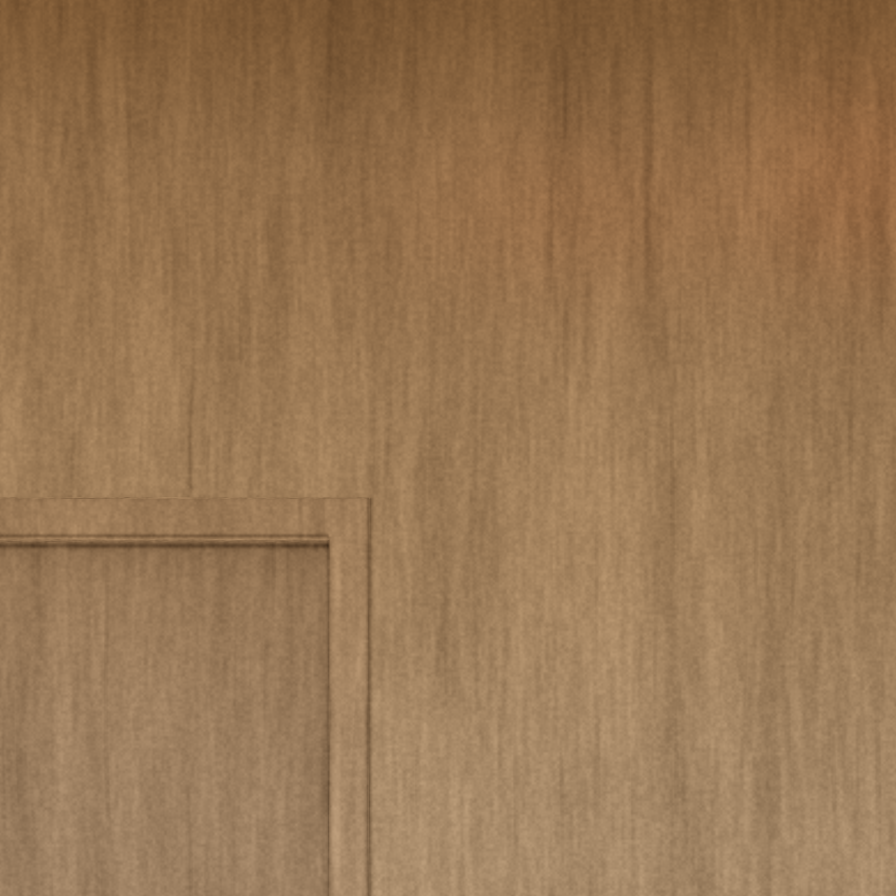
Reproduce this texture procedurally as a WebGL 1 fragment shader.

```glsl
precision highp float;
uniform vec2 u_resolution;

const vec3 TOP_COLOR = vec3(0.480, 0.340, 0.200);
const vec3 UPPER_COLOR = vec3(0.570, 0.430, 0.285);
const vec3 MIDDLE_COLOR = vec3(0.622, 0.490, 0.345);
const vec3 BOTTOM_COLOR = vec3(0.655, 0.540, 0.410);
const vec3 RED_TINT = vec3(0.035, -0.006, -0.014);
const vec3 FRAME_TINT = vec3(0.980, 0.970, 0.970);
const vec3 PANEL_TINT = vec3(0.970, 0.970, 0.975);
const vec3 STAIN_WARMTH = vec3(0.88, 1.0, 1.18);
const vec2 FRAME_CORNER = vec2(0.412, 0.444);
const vec2 PANEL_CORNER = vec2(0.367, 0.397);
const float EDGE_SOFTNESS = 0.0015;
const float GRAIN_STRENGTH = 0.28;
const float FIBRE_STRENGTH = 0.075;
const float SPECKLE_STRENGTH = 0.15;

float hash(vec2 p) {
  vec3 q = fract(vec3(p.xyx) * 0.1031);
  q += dot(q, q.yzx + 33.33);
  return fract((q.x + q.y) * q.z);
}

float noise(vec2 p) {
  vec2 cell = floor(p);
  vec2 f = fract(p);
  f = f * f * (3.0 - 2.0 * f);
  float low = mix(hash(cell), hash(cell + vec2(1.0, 0.0)), f.x);
  float high = mix(hash(cell + vec2(0.0, 1.0)), hash(cell + vec2(1.0)), f.x);
  return mix(low, high, f.y);
}

float bell(float x, float width) {
  float t = x / width;
  return exp(-t * t);
}

float patchAt(vec2 p, vec2 center, vec2 size) {
  vec2 d = (p - center) / size;
  return exp(-dot(d, d));
}

// Signed distance to the corner of a block filling the lower left.
float cornerDistance(vec2 p, vec2 corner) {
  vec2 d = p - corner;
  return min(max(d.x, d.y), 0.0) + length(max(d, 0.0));
}

float inside(float distanceToEdge) {
  return 1.0 - smoothstep(-EDGE_SOFTNESS, EDGE_SOFTNESS, distanceToEdge);
}

// Long vertical fibres, from broad bands to thin pores.
float grain(vec2 p) {
  p.x += 0.010 * (noise(p * vec2(8.0, 5.0)) - 0.5);
  float sum = 0.0;
  float weight = 0.25;
  vec2 scale = vec2(17.0, 2.2);
  for (int i = 0; i < 5; i++) {
    sum += weight * (noise(p * scale + float(i) * 19.7) - 0.5);
    scale *= vec2(1.95, 1.7);
    weight *= 0.92;
  }
  float pores = noise(p * vec2(120.0, 8.0) + 71.0);
  return sum - 0.18 * smoothstep(0.68, 0.95, pores);
}

vec3 baseColor(vec2 p) {
  vec3 color = mix(BOTTOM_COLOR, MIDDLE_COLOR, smoothstep(0.0, 0.50, p.y));
  color = mix(color, UPPER_COLOR, smoothstep(0.42, 0.82, p.y));
  color = mix(color, TOP_COLOR, smoothstep(0.78, 1.03, p.y));
  float red = patchAt(p, vec2(0.97, 0.80), vec2(0.14, 0.13));
  red += 0.55 * patchAt(p, vec2(0.64, 0.77), vec2(0.19, 0.11));
  return color + RED_TINT * red;
}

// Broad stains and pale bands across the boards.
float stains(vec2 p) {
  p.x += 0.010 * (noise(p * vec2(9.0, 8.0)) - 0.5);
  float tone = -0.10 * patchAt(p, vec2(0.09, 0.83), vec2(0.018, 0.09));
  tone -= 0.08 * patchAt(p, vec2(0.385, 0.86), vec2(0.022, 0.17));
  tone -= 0.10 * patchAt(p, vec2(0.625, 0.89), vec2(0.030, 0.11));
  tone -= 0.12 * patchAt(p, vec2(0.722, 0.78), vec2(0.006, 0.20));
  tone -= 0.12 * patchAt(p, vec2(0.985, 0.82), vec2(0.012, 0.18));
  tone -= 0.05 * patchAt(p, vec2(0.500, 0.36), vec2(0.040, 0.12));
  tone -= 0.06 * patchAt(p, vec2(0.860, 0.22), vec2(0.015, 0.20));
  tone -= 0.05 * patchAt(p, vec2(0.755, 0.36), vec2(0.022, 0.24));
  tone += 0.06 * patchAt(p, vec2(0.190, 0.56), vec2(0.026, 0.13));
  tone += 0.05 * patchAt(p, vec2(0.660, 0.30), vec2(0.035, 0.28));
  tone += 0.04 * patchAt(p, vec2(0.810, 0.28), vec2(0.024, 0.34));
  float seam = smoothstep(0.44, 0.46, p.y) * (1.0 - smoothstep(0.48, 0.66, p.y));
  return tone - 0.13 * bell(p.x - 0.213, 0.0025) * seam;
}

// Arched growth lines around a tapering heart.
float arches(vec2 p, vec2 foot, float width) {
  vec2 d = p - foot;
  float rings = sin(34.0 * (d.y + abs(d.x) * 9.0 + 0.06 * noise(p * 24.0)));
  return 0.032 * rings * bell(d.x, width) * bell(d.y - 0.10, 0.13);
}

void main() {
  vec2 p = gl_FragCoord.xy / u_resolution;
  float frame = inside(cornerDistance(p, FRAME_CORNER));
  float panel = inside(cornerDistance(p, PANEL_CORNER));

  // Each part is cut from a different stretch of wood.
  vec2 woodPoint = p + vec2(3.17, 1.3) * frame + vec2(2.41, 2.7) * panel;
  float tone = 1.0 + GRAIN_STRENGTH * grain(woodPoint);
  tone += stains(p) * (1.0 - frame);
  tone += arches(p, vec2(0.865, 0.02), 0.045);
  tone += arches(p, vec2(0.090, 0.72), 0.035);
  tone += arches(p, vec2(0.510, 0.17), 0.035) * (1.0 - frame);

  // Outer edge of the frame.
  float below = inside(p.y - FRAME_CORNER.y);
  float leftOf = inside(p.x - FRAME_CORNER.x);
  tone -= 0.27 * bell(p.x - FRAME_CORNER.x, 0.0030) * below;
  tone += 0.05 * bell(p.x - 0.421, 0.005) * below;
  tone += 0.05 * bell(p.x - 0.402, 0.005) * below;
  tone -= 0.04 * bell(p.y - FRAME_CORNER.y, 0.0030) * leftOf;

  // Stepped moulding and recessed shadow.
  float rail = inside(p.x - PANEL_CORNER.x);
  float stile = inside(p.y - PANEL_CORNER.y - 0.004);
  tone -= 0.24 * bell(p.y - 0.402, 0.0023) * rail;
  tone += 0.04 * bell(p.y - 0.397, 0.0020) * rail;
  tone -= 0.27 * bell(p.y - 0.391, 0.0032) * rail;
  tone -= 0.13 * panel * exp(-max(0.391 - p.y, 0.0) / 0.022);
  tone -= 0.16 * bell(p.x - PANEL_CORNER.x, 0.0026) * stile;
  tone -= 0.10 * panel * exp(-max(PANEL_CORNER.x - p.x, 0.0) / 0.012);
  tone += 0.07 * bell(p.x - 0.376, 0.005) * stile;

  // Short fibres and fine mottling.
  float fibres = noise(woodPoint * vec2(190.0, 28.0) + 11.0) - 0.5;
  float speckle = noise(p * 215.0) * 0.6 + noise(p * 390.0 + 43.0) * 0.4 - 0.5;
  tone += FIBRE_STRENGTH * fibres + SPECKLE_STRENGTH * speckle;

  vec3 color = baseColor(p) * pow(vec3(max(tone, 0.05)), STAIN_WARMTH);
  color *= mix(vec3(1.0), FRAME_TINT, frame);
  color *= mix(vec3(1.0), PANEL_TINT, panel);
  gl_FragColor = vec4(clamp(color, 0.0, 1.0), 1.0);
}
```
